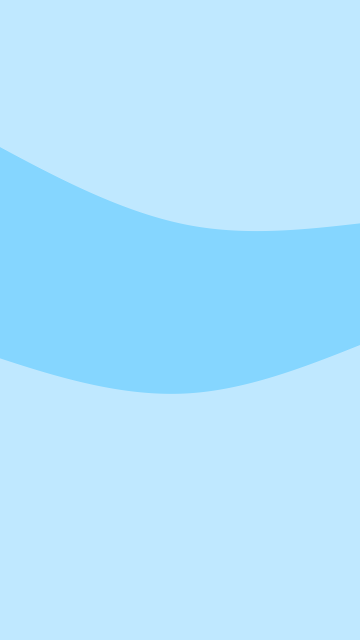
Give the GLSL for this background, as a Shadertoy shader.

```glsl
const vec3 PALE_SKY = vec3(0.75, 0.91, 1.0);
const vec3 BRIGHT_SKY = vec3(0.52, 0.84, 1.0);

// Cubic Hermite segment between two heights with given end slopes
float hermite(float startY, float endY, float startSlope, float endSlope, float t) {
    float s = 1.0 - t;
    return mix(startY, endY, t * t * (3.0 - 2.0 * t))
         + t * s * (startSlope * s - endSlope * t);
}

// Smooth curve through heights at the left, centre and right of the canvas
float waveHeight(vec3 heights, vec3 slopes, float x) {
    float t = 2.0 * x;
    return t < 1.0
        ? hermite(heights.x, heights.y, slopes.x, slopes.y, t)
        : hermite(heights.y, heights.z, slopes.y, slopes.z, t - 1.0);
}

// Antialiased coverage of the area below an edge
float below(float edge, float y, float pixel) {
    return clamp((edge - y) / pixel + 0.5, 0.0, 1.0);
}

void mainImage(out vec4 fragColor, in vec2 fragCoord) {
    vec2 uv = fragCoord / iResolution.xy;
    float pixel = 1.0 / iResolution.y;

    // Upper and lower borders of the flowing band
    float upper = waveHeight(vec3(0.7702, 0.6510, 0.6510),
                             vec3(-0.1519, -0.0619, 0.0323), uv.x);
    float lower = waveHeight(vec3(0.4401, 0.3848, 0.4609),
                             vec3(-0.0928, 0.0084, 0.1125), uv.x);

    float band = below(upper, uv.y, pixel) * (1.0 - below(lower, uv.y, pixel));
    fragColor = vec4(mix(PALE_SKY, BRIGHT_SKY, band), 1.0);
}
```
